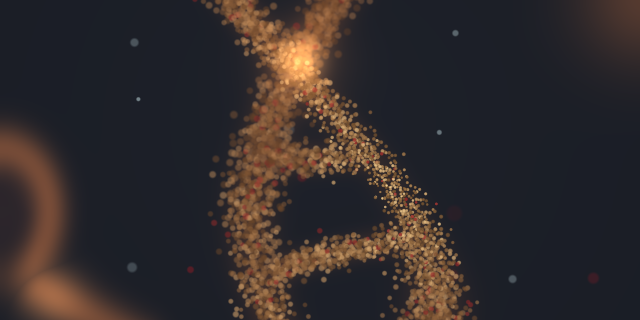
A WebGL 2 fragment shader for this background:

```glsl
#version 300 es
precision highp float;
// Double helix of glowing gold particles with shallow depth of field on dark navy.
uniform vec2 u_resolution;
out vec4 fragColor;

const vec3 NAVY = vec3(0.102, 0.115, 0.148);
const vec3 UMBER = vec3(0.36, 0.23, 0.18);
const vec3 COPPER = vec3(0.62, 0.39, 0.23);
const vec3 GOLD = vec3(0.85, 0.61, 0.36);
const vec3 CREAM = vec3(1.0, 0.85, 0.60);
const vec3 RUBY = vec3(0.62, 0.10, 0.14);

const int BACK = 0, UPPER_RUNG = 1, LOWER_RUNG = 2, FRONT = 3;

// Arithmetic hash: three random values per cell and seed
vec3 hash3(vec2 cell, float seed) {
    vec3 h = fract(vec3(cell.xyx + seed * 17.31) * vec3(0.1031, 0.1030, 0.0973));
    h += dot(h, h.yxz + 33.33);
    return fract((h.xxy + h.yzz) * h.zyx);
}

float gauss(float d, float width) {
    return exp(-d * d / (width * width));
}

float segmentDistance(vec2 p, vec2 a, vec2 b) {
    vec2 ab = b - a;
    return length(p - a - ab * clamp(dot(p - a, ab) / dot(ab, ab), 0.0, 1.0));
}

// Path of one helix part: distance, half width, particle radius, blur amount
vec4 helixPart(vec2 p, int part) {
    if (part == BACK) {
        float x = 1.05 - 0.265 * cos(2.3 * (p.y - 0.32));
        return vec4((p.x - x) * 0.94, 0.057, mix(0.0100, 0.0155, p.y), mix(0.6, 1.0, p.y));
    }
    if (part == UPPER_RUNG) {
        float rise = 0.505 + 0.5 * (p.x - 0.98) * (p.x - 0.98);
        float d = length(vec2(max(abs(p.x - 0.98) - 0.13, 0.0), p.y - rise));
        float blur = 1.0 - smoothstep(0.85, 1.14, p.x);
        return vec4(d, 0.038, mix(0.007, 0.014, blur), mix(0.25, 0.9, blur));
    }
    if (part == LOWER_RUNG) {
        float t = p.x - 0.87;
        float rise = 0.155 + 0.377 * t - 0.362 * t * t;
        float d = length(vec2(max(abs(p.x - 1.085) - 0.21, 0.0), p.y - rise));
        float blur = 1.0 - smoothstep(0.9, 1.35, p.x);
        return vec4(d, 0.036, mix(0.007, 0.011, blur), mix(0.3, 0.65, blur));
    }
    float x = 0.96 + 0.4 * cos(2.3 * (p.y - 0.05));
    float defocus = abs(p.y - 0.42);
    float width = 0.042 + 0.018 * (1.0 - smoothstep(0.0, 0.35, p.y));
    return vec4((p.x - x) * 0.78, width, 0.0045 + 0.014 * defocus, min(defocus * 1.7, 0.8));
}

// One jittered layer of bokeh discs following a helix part
vec3 particleLayer(vec3 color, vec2 p, int part, float size, float seed, float pixel) {
    vec2 home = floor(p / size);
    for (int j = -1; j <= 1; j++) {
        for (int i = -1; i <= 1; i++) {
            vec2 cell = home + vec2(i, j);
            vec3 place = hash3(cell, seed);
            vec3 look = hash3(cell, seed + 5.7);
            vec2 center = (cell + place.xy) * size;
            vec4 info = helixPart(center, part);
            if (place.z > gauss(info.x, info.y) * 0.92) continue;
            float r = info.z * mix(0.7, 1.1, look.x);
            float d = length(p - center);
            float disc = 1.0 - smoothstep(r * mix(0.65, 0.45, info.w), r + pixel * 0.6, d);
            vec3 tint = mix(mix(GOLD, COPPER, info.w), CREAM, look.y * look.y * (1.0 - info.w * 0.8));
            tint *= mix(0.6, 1.05, look.y) * (1.0 - 0.25 * d / r * (1.0 - info.w));
            if (look.z > 0.96) tint = mix(tint, RUBY, 0.75);
            color = mix(color, tint, disc * mix(0.9, 0.36, info.w));
        }
    }
    return color;
}

// Soft body below three layers of discs
vec3 drawPart(vec3 color, vec2 p, int part, float size, float pixel) {
    vec4 info = helixPart(p, part);
    if (abs(info.x) > info.y * 3.2) return color;
    color = mix(color, UMBER, gauss(info.x, info.y * 1.25) * mix(0.3, 0.65, info.w));
    for (int k = 0; k < 3; k++)
        color = particleLayer(color, p, part, size, float(k + part * 3) + 1.0, pixel);
    return color;
}

// Sparse drifting specks; larger ones are fainter
vec3 motes(vec3 color, vec2 p, float size, float seed, float pixel) {
    vec2 cell = floor(p / size);
    vec3 place = hash3(cell, seed), look = hash3(cell, seed + 3.1);
    vec2 center = (cell + 0.2 + 0.6 * place.xy) * size;
    float r = mix(0.005, 0.03, look.x);
    float disc = 1.0 - smoothstep(r * 0.6, r + pixel, length(p - center));
    vec3 tint = look.y > 0.5 ? RUBY : vec3(0.62, 0.70, 0.72);
    return mix(color, tint, disc * step(place.z, 0.4) * mix(0.8, 0.06, sqrt(look.x)));
}

// Far strand at the left, heavily out of focus
vec3 blurredStrand(vec3 color, vec2 p) {
    vec2 q = p - vec2(0.0, 0.336);
    float ring = gauss((length(q / vec2(0.155, 0.2)) - 1.0) * 0.165, 0.062);
    ring *= mix(0.35, 1.0, smoothstep(0.0, 0.12, p.x + max(q.y, 0.0)));
    float tail = gauss(segmentDistance(p, vec2(0.13, 0.10), vec2(0.42, -0.07)), 0.075);
    color = mix(color, vec3(0.49, 0.31, 0.22), max(ring, tail) * 0.88);
    color += vec3(0.20, 0.13, 0.07) * gauss(length(p - vec2(0.16, 0.07)), 0.10);
    return color + vec3(0.07, 0.03, 0.02) * gauss(length(q), 0.15);
}

void main() {
    vec2 p = gl_FragCoord.xy / u_resolution.y;
    p.x += 1.0 - 0.5 * u_resolution.x / u_resolution.y;
    float pixel = 1.0 / u_resolution.y;
    vec3 color = NAVY + 0.012 * gauss(length(p - vec2(1.0, 0.6)), 0.8);
    color = mix(color, vec3(0.36, 0.24, 0.19), 0.9 * gauss(length(p - vec2(2.02, 1.01)), 0.21));
    color = motes(color, p, 0.25, 4.0, pixel);
    color = blurredStrand(color, p);
    color = drawPart(color, p, BACK, 0.0175, pixel);
    color = drawPart(color, p, UPPER_RUNG, 0.016, pixel);
    color = drawPart(color, p, LOWER_RUNG, 0.014, pixel);
    color = drawPart(color, p, FRONT, 0.014, pixel);
    // Hot light where the strands cross
    float crossing = length(p - vec2(0.943, 0.81));
    color += vec3(0.50, 0.36, 0.19) * gauss(crossing, 0.06);
    color += vec3(0.15, 0.08, 0.035) * gauss(crossing, 0.14);
    fragColor = vec4(min(color, 1.0), 1.0);
}
```
